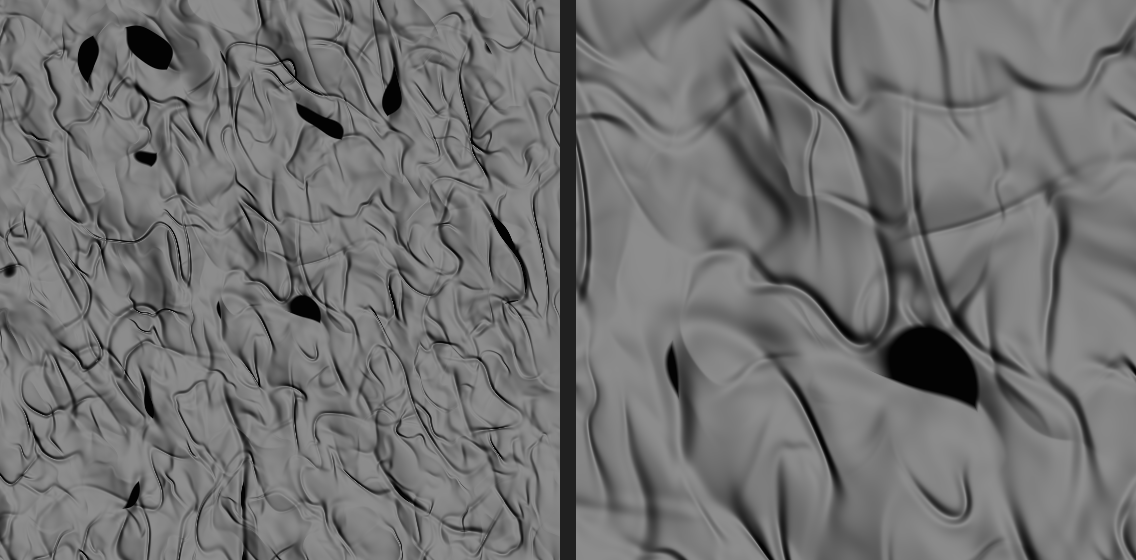
Left, the full canvas; right, a detail of the centre.
Give the GLSL for this texture, as a Shadertoy shader.

```glsl
// Crumpled grey relief: layers of domain-warped noise are folded into facets
// and thin creases, lit by one soft lamp from the upper right. Black, tapering
// fissures open along a few steep fault lines.

const float ALBEDO = 0.55;            // grey of a surface facing the lamp
const float BLACK = 0.01;             // floor of the shadows
const vec3 LAMP = vec3(0.32, 0.25, 1.0);
const vec2 GRAIN = vec2(0.93, 0.37);  // direction across the folds
const float GRAIN_STRETCH = 0.7;      // frequency ratio along the folds
const int FOLD_LAYERS = 4;
const float FOLD_SCALE = 5.0;         // frequency of the largest folds
const float FOLD_GROWTH = 1.5;        // frequency step between layers
const float FACET_HEIGHT = 0.17;
const float FACET_ROUNDING = 0.02;
const float CREASE_WIDTH = 0.005;
const float CREASE_DEPTH = 0.0085;
const float SWELL_SCALE = 7.0;
const float SWELL_HEIGHT = 0.035;
const float FAULT_SCALE = 3.5;
const float FISSURE_SCALE = 9.0;      // spacing of openings along a fault
const float FISSURE_START = 0.2;
const float FISSURE_WIDTH = 0.22;
const float SLOPE_STEP = 0.0015;
const float EDGE = 0.0012;            // softness of the fissure rims

vec2 hash2(vec2 p) {
    p = vec2(dot(p, vec2(127.1, 311.7)), dot(p, vec2(269.5, 183.3)));
    return fract(sin(p) * 43758.5453) * 2.0 - 1.0;
}

// Gradient noise, roughly -0.7 to 0.7
float noise(vec2 p) {
    vec2 i = floor(p), f = fract(p);
    vec2 u = f * f * f * (f * (f * 6.0 - 15.0) + 10.0);
    vec2 e = vec2(1.0, 0.0);
    float a = dot(hash2(i), f);
    float b = dot(hash2(i + e.xy), f - e.xy);
    float c = dot(hash2(i + e.yx), f - e.yx);
    float d = dot(hash2(i + e.xx), f - e.xx);
    return mix(mix(a, b, u.x), mix(c, d, u.x), u.y);
}

vec2 noise2(vec2 p) {
    return vec2(noise(p + vec2(3.1, 7.7)), noise(p + vec2(17.3, 29.2)));
}

// Two rounds of warping bend straight space into folds
vec2 warp(vec2 q) {
    q += 0.8 * noise2(q);
    return q + 0.45 * noise2(1.9 * q + 41.0);
}

// Rotate into the direction of the folds and stretch along it
vec2 alongGrain(vec2 p) {
    return vec2(dot(p, GRAIN), GRAIN_STRETCH * dot(p, vec2(-GRAIN.y, GRAIN.x)));
}

float groove(float n, float width) {
    return exp(-n * n / (width * width));
}

// x: signed field, zero on the fault lines; y: how far the fault is open
vec2 fault(vec2 p) {
    vec2 q = alongGrain(p) * FAULT_SCALE * vec2(1.2, 0.8) + 63.0;
    q += 0.5 * noise2(q) + 0.12 * noise2(q * 4.0);
    return vec2(noise(q), noise(p * FISSURE_SCALE + 5.3));
}

float relief(vec2 p) {
    vec2 g = alongGrain(p);
    float h = SWELL_HEIGHT * noise(g * SWELL_SCALE + 0.4 * noise2(g * SWELL_SCALE) + 90.0);

    // Facets meeting in creases that fade in and out
    float scale = FOLD_SCALE;
    for (int i = 0; i < FOLD_LAYERS; i++) {
        vec2 q = warp(g * scale + float(i) * 23.7);
        float n = noise(q + 11.0);
        float strength = smoothstep(-0.25, 0.35, noise(g * scale * 0.8 + 57.0));
        float side = i % 2 == 0 ? 1.0 : -1.0;
        h += side * FACET_HEIGHT / scale * sqrt(n * n + FACET_ROUNDING * FACET_ROUNDING);
        h -= CREASE_DEPTH * strength * groove(n, CREASE_WIDTH * scale);
        scale *= FOLD_GROWTH;
    }

    // Deeper creases leading into the fissures
    vec2 f = fault(p);
    float opening = smoothstep(-0.15, 0.25, f.y);
    return h - 1.5 * CREASE_DEPTH * opening * groove(f.x, 1.5 * CREASE_WIDTH * FAULT_SCALE);
}

void mainImage(out vec4 fragColor, in vec2 fragCoord) {
    vec2 p = fragCoord / iResolution.y;

    // Surface slope, calmer at the right border
    float h = relief(p);
    vec2 slope = vec2(relief(p + vec2(SLOPE_STEP, 0.0)) - h,
                      relief(p + vec2(0.0, SLOPE_STEP)) - h) / SLOPE_STEP;
    slope *= mix(1.0, 0.4, smoothstep(0.92, 1.0, fragCoord.x / iResolution.x));

    // Diffuse light
    vec3 normal = normalize(vec3(-slope, 1.0));
    float grey = ALBEDO * max(dot(normal, normalize(LAMP)), 0.0);

    // Fissures
    vec2 f = fault(p);
    float rim = (abs(f.x) - FISSURE_WIDTH * (f.y - FISSURE_START)) / FAULT_SCALE;
    grey *= smoothstep(-EDGE, EDGE, rim);

    fragColor = vec4(vec3(max(grey, BLACK)), 1.0);
}
```
